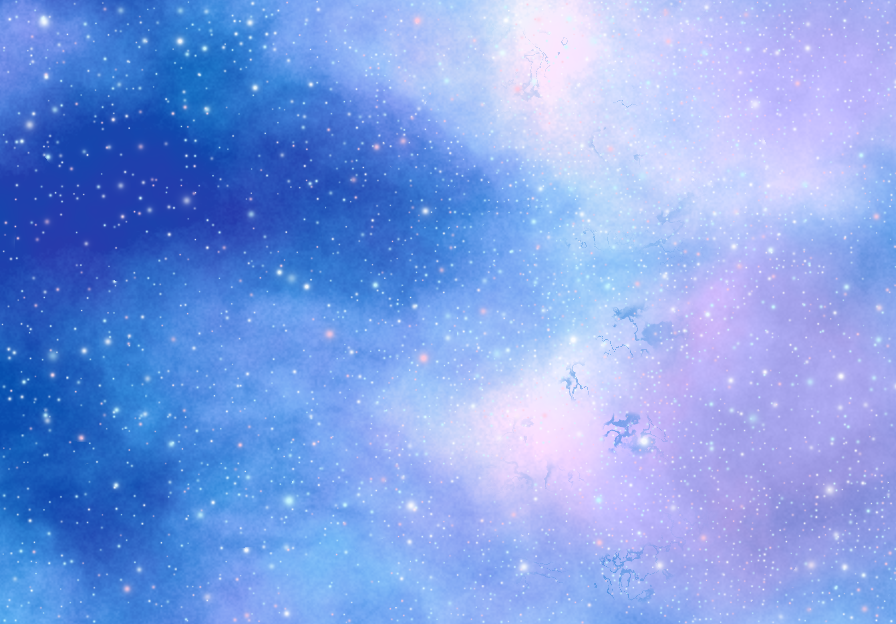
Give the GLSL for this texture, as a Shadertoy shader.

```glsl
const float CLOUD_CONTRAST = 4.2;
const float TINT_CONTRAST = 0.34;
const float GRAIN = 0.10;
const float CRACK_OPACITY = 0.55;
const vec3 LAVENDER = vec3(0.66, 0.63, 0.92);
const vec3 ORCHID = vec3(0.78, 0.64, 0.91);
const vec3 CRACK_BLUE = vec3(0.16, 0.50, 0.84);
const vec3 STAR_CYAN = vec3(0.80, 0.98, 1.0);
const vec3 STAR_ROSE = vec3(1.0, 0.80, 0.88);

// Blues from deep shadow to white haze
const vec3 BLUES[7] = vec3[7](
    vec3(0.09, 0.27, 0.68), vec3(0.16, 0.39, 0.76), vec3(0.25, 0.52, 0.86),
    vec3(0.45, 0.65, 0.95), vec3(0.58, 0.76, 0.98), vec3(0.75, 0.86, 0.98),
    vec3(0.95, 0.95, 0.99));

// Patches: centre x, centre y, radius, strength
const vec4 LIGHT[11] = vec4[11](
    vec4(0.06, 0.92, 0.14, 0.9), vec4(0.05, 0.76, 0.13, -1.1),
    vec4(0.20, 0.64, 0.16, -0.8), vec4(0.09, 0.18, 0.14, -0.8),
    vec4(0.31, 0.27, 0.14, 0.8), vec4(0.42, 0.65, 0.14, -1.0),
    vec4(0.62, 0.91, 0.14, 1.1), vec4(0.64, 0.35, 0.11, 1.8),
    vec4(0.58, 0.44, 0.20, 0.4), vec4(0.93, 0.75, 0.14, 1.2),
    vec4(0.97, 0.56, 0.10, -1.2));
const vec4 PINK[4] = vec4[4](
    vec4(0.91, 0.90, 0.15, 1.0), vec4(0.92, 0.30, 0.19, 1.1),
    vec4(0.71, 0.22, 0.13, 0.55), vec4(0.85, 0.53, 0.12, 0.5));

float hash(vec2 p) {
    vec3 q = fract(p.xyx * 0.1031);
    q += dot(q, q.yzx + 33.33);
    return fract((q.x + q.y) * q.z);
}

float noise(vec2 p) {
    vec2 i = floor(p), f = fract(p);
    f = f * f * (3.0 - 2.0 * f);
    return mix(mix(hash(i), hash(i + vec2(1, 0)), f.x),
               mix(hash(i + vec2(0, 1)), hash(i + vec2(1, 1)), f.x), f.y);
}

float fbm(vec2 p) {
    float sum = 0.0, amp = 0.5;
    for (int i = 0; i < 6; i++) {
        sum += amp * noise(p);
        p = mat2(1.6, 1.2, -1.2, 1.6) * p + 17.3;
        amp *= 0.52;
    }
    return sum;
}

float patchAt(vec2 uv, vec4 blob) {
    vec2 d = (uv - blob.xy) * vec2(1.05, 1.0) / blob.z;
    return blob.w * exp(-0.7 * dot(d, d));
}

vec3 blueRamp(float level) {
    level = clamp(level, 0.0, 5.99);
    int i = int(level);
    return mix(BLUES[i], BLUES[i + 1], fract(level));
}

// One jittered star per cell; rgb is the light, a the coverage
vec4 stars(vec2 p, float cells, float share, float radius, float glow, float seed) {
    vec2 id = floor(p * cells) + seed;
    float present = step(hash(id), share);
    vec2 jitter = vec2(hash(id + 31.7), hash(id + 67.1));
    float size = radius * mix(0.65, 1.2, hash(id + 91.3));
    float soft = max(size, 0.5 / iResolution.y);
    vec2 d = (fract(p * cells) - mix(vec2(0.22), vec2(0.78), jitter)) / cells;
    float r2 = dot(d, d) / (soft * soft);
    float light = exp(-0.5 * r2) + glow * exp(-0.09 * r2);
    light *= present * mix(0.45, 1.0, hash(id + 13.9)) * size * size / (soft * soft);
    float hue = hash(id + 47.5);
    vec3 tint = mix(vec3(1.0), STAR_CYAN, smoothstep(0.6, 0.2, hue));
    tint = mix(tint, STAR_ROSE, smoothstep(0.74, 0.85, hue));
    return vec4(tint, min(light, 1.0));
}

void mainImage(out vec4 fragColor, in vec2 fragCoord) {
    vec2 uv = fragCoord / iResolution.xy;
    vec2 p = fragCoord / iResolution.y;

    // Clouds drift mostly sideways
    vec2 warp = vec2(fbm(p * 3.0 + 4.1), fbm(p * 3.0 + 29.6)) - 0.5;
    float cloud = fbm(p * vec2(3.2, 4.4) + 1.4 * warp + 8.0) - 0.5;
    vec2 bent = uv + 0.16 * warp;

    float level = mix(1.55, 3.65, smoothstep(0.1, 0.66, bent.x));
    for (int i = 0; i < 11; i++) level += patchAt(bent, LIGHT[i]);
    float pink = 0.0;
    for (int i = 0; i < 4; i++) pink += patchAt(bent, PINK[i]);
    level += CLOUD_CONTRAST * cloud;

    // Fine mottling
    float grain = noise(p * 170.0) + noise(p * 310.0 + 5.0) - 1.0;
    level += 2.6 * GRAIN * grain + 0.7 * (fbm(p * 24.0) - 0.5);

    // Blue haze swinging between cyan and indigo, then pink veils
    vec3 color = blueRamp(level);
    float tint = TINT_CONTRAST * (fbm(p * 3.4 + 51.0) - 0.5);
    color += tint * vec3(-0.8, 0.5, 0.05);
    vec3 veil = mix(LAVENDER, ORCHID, smoothstep(0.4, 0.65, fbm(p * 3.0 + 73.0)));
    veil += 0.06 * (level - 3.6);
    color = mix(color, veil, clamp(pink + 0.9 * cloud * pink, 0.0, 0.92));

    // Broken cracks along the bright column
    float ridge = abs(noise(p * 24.0 + 5.0 * fbm(p * 18.0)) - 0.5);
    float column = exp(-pow((uv.x - 0.67) / 0.07, 2.0));
    float crack = smoothstep(0.07, 0.01, ridge) * smoothstep(0.55, 0.72, noise(p * 13.0 + 40.0));
    color = mix(color, CRACK_BLUE, CRACK_OPACITY * crack * column);

    // Stars from dust to bright points
    float dusty = smoothstep(0.25, 0.6, uv.x) * smoothstep(0.3, 0.65, fbm(p * 5.0 + 90.0));
    float cluster = smoothstep(0.2, 0.75, noise(p * 5.0 + 60.0));
    vec4 layers[4] = vec4[4](
        stars(p, 95.0, 0.10 + 0.35 * dusty, 0.0012, 0.0, 11.0),
        stars(p, 46.0, 0.12 + 0.26 * cluster, 0.0017, 0.05, 211.0),
        stars(p, 19.0, 0.18 + 0.38 * cluster, 0.0029, 0.16, 419.0),
        stars(p, 8.0, 0.34, 0.0046, 0.24, 633.0));
    for (int i = 0; i < 4; i++) color = mix(color, layers[i].rgb, 0.92 * layers[i].a);

    fragColor = vec4(clamp(color, 0.0, 1.0), 1.0);
}
```
